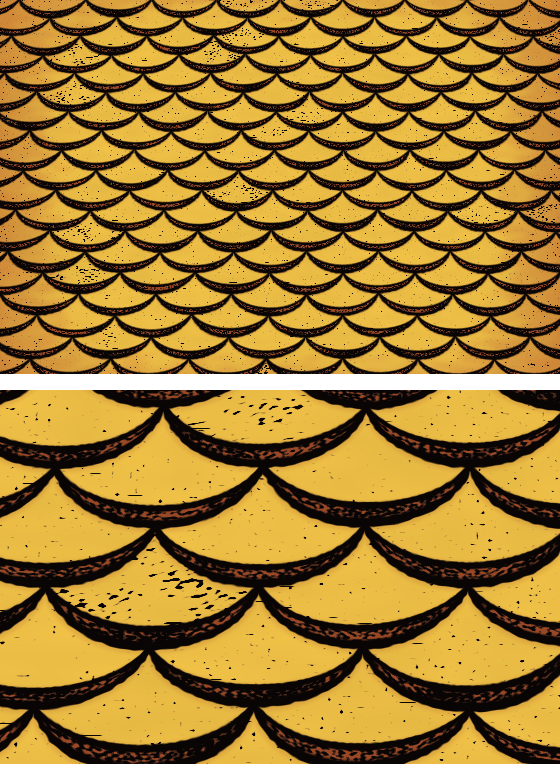
Top, the full canvas; bottom, a detail of the centre.
Reproduce this pattern procedurally as a WebGL 2 fragment shader.

```glsl
#version 300 es
precision highp float;
// Golden roof of overlapping round scales with dark rims, speckled wear and burnt borders.

uniform vec2 u_resolution;
out vec4 fragColor;

const float PITCH = 0.291; // row spacing, in tile widths

vec2 hash2(vec2 p) {
  vec3 q = fract(p.xyx * vec3(0.1031, 0.1030, 0.0973));
  q += dot(q, q.yzx + 33.33);
  return fract((q.xx + q.yz) * q.zy);
}

float corner(vec2 cell, vec2 offset) {
  float a = 6.2832 * hash2(cell).x;
  return dot(vec2(cos(a), sin(a)), offset);
}

// Gradient noise, roughly -0.7 to 0.7
float noise(vec2 p) {
  vec2 i = floor(p), f = p - i, k = vec2(0.0, 1.0);
  vec2 s = f * f * f * (f * (f * 6.0 - 15.0) + 10.0);
  return mix(mix(corner(i, f), corner(i + k.yx, f - k.yx), s.x),
             mix(corner(i + k.xy, f - k.xy), corner(i + k.yy, f - k.yy), s.x), s.y);
}

// Offset from the middle of a tile, x across and y down from its cusps
vec2 tileLocal(vec2 grid, float row) {
  float x = fract(grid.x + 0.5 * mod(row, 2.0)) - 0.5;
  return vec2(x, (grid.y - row) * PITCH);
}

// Distance to an elliptic arc through both cusps; a larger squash steepens its ends
float arcDistance(vec2 p, float sag, float squash) {
  float s = sag * squash;
  float radius = (0.25 + s * s) / (2.0 * s);
  vec2 q = vec2(p.x, p.y * squash + radius - s);
  float len = length(q);
  return (len - radius) * len / max(length(q * vec2(1.0, squash)), 0.001);
}

float tileEdge(vec2 local) {
  return arcDistance(local, PITCH, 1.35);
}

void main() {
  vec2 pos = gl_FragCoord.xy / u_resolution.y;
  float aspect = u_resolution.x / u_resolution.y;
  float down = 1.0 - pos.y;

  // Perspective: tiles grow towards the bottom and fan out from a vertical line
  float width = 0.166 + 0.038 * down;
  float px = 1.0 / (u_resolution.y * width);
  vec2 grid = vec2((pos.x - 0.612 * aspect) / width,
                   log(1.0 + 0.229 * down) / (PITCH * 0.038) + 0.06);
  grid.x /= 1.0 - 0.008 * min(grid.x, 0.0);
  grid += vec2(0.02, 0.1) * vec2(noise(grid * 0.8 + 40.0), noise(grid * 0.8 + 75.0));

  // Upper rows cover lower ones
  float row = floor(grid.y);
  float below = tileEdge(tileLocal(grid, row));
  if (below > 0.0) row += 1.0;
  else below = tileEdge(tileLocal(grid, row - 1.0));
  vec2 local = tileLocal(grid, row);
  vec2 id = vec2(floor(grid.x + 0.5 * mod(row, 2.0)), row);
  vec2 rnd = hash2(id + 60.0);

  float inner = arcDistance(local, 0.184 + 0.024 * rnd.x, 1.7);
  float outer = tileEdge(local);
  vec2 surface = vec2(grid.x, grid.y * PITCH) + rnd * 9.0 + 30.0;
  float grain = noise(surface * vec2(34.0, 52.0));
  float cloud = noise(surface * vec2(3.0, 7.0));

  // Gold face, ochre beside the rims and towards the borders
  vec2 c = vec2(pos.x / aspect, pos.y) * 2.0 - 1.0;
  float burn = sqrt(pow(abs(c.x), 5.5) + 0.4 * pow(abs(c.y), 5.5)) + 0.22 * cloud;
  vec3 color = mix(vec3(0.92, 0.74, 0.27), vec3(0.84, 0.60, 0.24), smoothstep(0.4, 0.8, burn));
  color = mix(color, vec3(0.78, 0.48, 0.20), 0.7 * smoothstep(0.75, 1.2, burn));
  color *= 1.0 + 0.03 * cloud + 0.02 * (rnd.x - 0.5);
  float halo = max(smoothstep(-0.03, 0.0, inner), smoothstep(0.05, 0.01, below));
  color = mix(color, vec3(0.78, 0.52, 0.21), 0.4 * halo);

  // Sparse specks, gathered into slanted patches on a few worn tiles
  vec3 black = vec3(0.04, 0.02, 0.02);
  float worn = smoothstep(0.84, 0.96, rnd.y + 0.08 * smoothstep(0.2, -0.9, c.x));
  float area = smoothstep(-0.25, 0.2, noise(surface * vec2(4.0, 8.0) + 23.0));
  float limit = 0.5 - 0.28 * worn * area - 0.12 * cloud - 0.06 * smoothstep(0.5, 1.1, burn);
  vec2 slanted = vec2(surface.x, surface.y + 0.15 * surface.x);
  float flake = noise(slanted * vec2(22.0, 55.0) + 17.0);
  float wear = mix(grain, flake, worn);
  color = mix(color, vec3(0.56, 0.41, 0.23), 0.6 * smoothstep(limit - 0.12, limit, wear));
  color = mix(color, black, smoothstep(limit - 0.03, limit + 0.03, wear));

  // A few short scratches lie just above the rim
  float scratch = noise(vec2(surface.x * 5.0, surface.y * 62.0) + 51.0);
  float nearRim = smoothstep(-0.07, -0.03, inner);
  color = mix(color, black, smoothstep(0.56, 0.6, scratch + 0.09 * nearRim));

  // Rim: black with a rough band of brown and rust
  float across = inner / max(inner - outer, 0.001);
  float band = smoothstep(0.16, 0.28, across) * smoothstep(0.76, 0.56, across);
  band *= smoothstep(0.025, 0.05, inner - outer);
  float rough = noise(vec2(surface.x * 38.0, inner * 70.0 + row * 7.0));
  float patchy = noise(surface * vec2(3.0, 4.0) + 11.0);
  vec3 rim = mix(black, vec3(0.27, 0.15, 0.10), band * smoothstep(-0.1, 0.05, rough + 0.5 * patchy));
  rim = mix(rim, vec3(0.60, 0.28, 0.14), band * smoothstep(0.14, 0.26, rough + 0.6 * patchy));
  float outline = 0.012 + 0.004 * rough;
  color = mix(color, rim, smoothstep(-px, px, inner + outline));

  // Slightly uneven contact shadow under the tile above
  float shadow = 0.014 + 0.009 * noise(surface * vec2(20.0, 30.0) + 5.0);
  color = mix(color, black, smoothstep(px, -px, below - max(shadow, 0.5 * px)));

  fragColor = vec4(color, 1.0);
}
```
